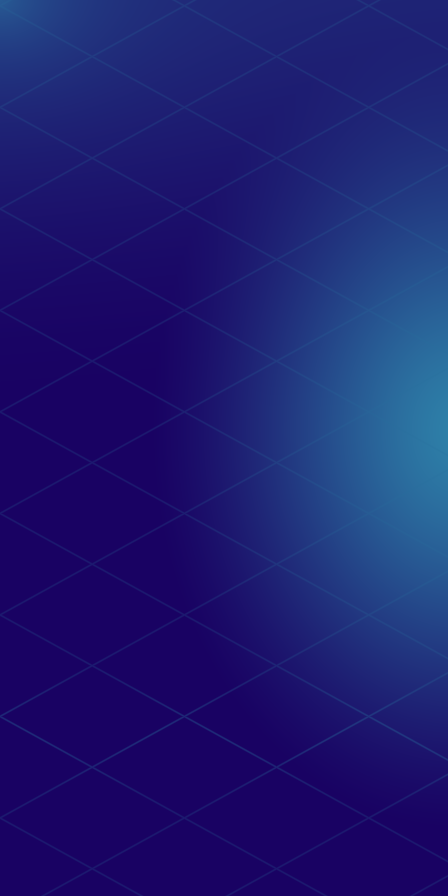
Give the GLSL for this background, as a Shadertoy shader.

```glsl
// Deep indigo backdrop with teal glows and a faint diamond lattice of thin lines.

// Distance to the nearest of a family of parallel slanted lines.
float latticeDistance(vec2 p, float slope) {
    const float spacing = 0.2266;
    float offset = (p.y - 0.2396 - slope * p.x) / spacing;
    return abs(fract(offset + 0.5) - 0.5) * spacing / sqrt(1.0 + slope * slope);
}

// Soft coverage of a thin line, widened by one pixel.
float thinLine(float dist, float pixel) {
    return 1.0 - smoothstep(0.0, 0.0015 + pixel, dist);
}

// Elliptical glow at the right edge.
float sideGlow(vec2 p) {
    float s = clamp(1.0 - length((p - vec2(1.03, 0.96)) / vec2(0.69, 0.89)), 0.0, 1.0);
    return mix(s, smoothstep(0.0, 1.0, s), 0.5);
}

// Wide haze along the top with a brighter corner on the left.
float topGlow(vec2 p) {
    float haze = 0.28 * (1.0 - smoothstep(-0.1, 0.9, p.y + 0.08 * p.x));
    float corner = 0.42 * exp(-length(p * vec2(0.9, 1.1)) / 0.17);
    return haze + corner;
}

void mainImage(out vec4 fragColor, in vec2 fragCoord) {
    // Canvas is 1 wide and 2 high, measured downward from the top left.
    vec2 uv = fragCoord / iResolution.xy;
    vec2 p = vec2(uv.x, 2.0 * (1.0 - uv.y));
    float pixel = 1.0 / iResolution.x;

    // Background glows
    vec3 indigo = vec3(0.098, 0.008, 0.388);
    vec3 teal = vec3(0.18, 0.51, 0.665);
    float glow = 1.0 - (1.0 - sideGlow(p)) * (1.0 - topGlow(p));
    vec3 color = mix(indigo, teal, glow);

    // Diamond lattice, brightest in a band near the bottom
    float falling = thinLine(latticeDistance(p, 0.5506), pixel);
    float rising = thinLine(latticeDistance(p, -0.5506), pixel);
    float band = exp(-pow((p.y - 1.64) / 0.1, 2.0));
    float strength = 0.22 + 0.16 * band;
    color = mix(color, vec3(0.15, 0.43, 0.61), strength * max(falling, rising));

    fragColor = vec4(color, 1.0);
}
```
